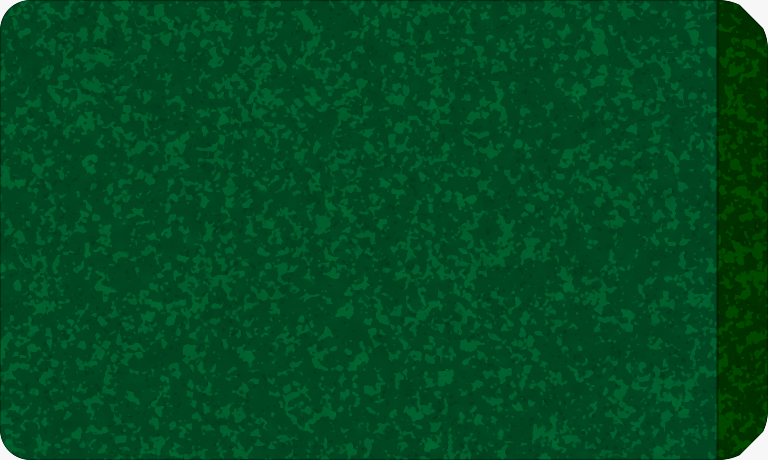
Write a Shadertoy shader that draws this texture.

```glsl
#define GRAIN_CELLS 72.0
#define GRAIN_LEVEL 0.26
#define GRAIN_SOFTNESS 0.18
#define SEAM_INSET 0.110
#define LEFT_RADIUS 0.066
#define RIGHT_RADIUS 0.108
#define CHAMFER 0.072
#define BODY_DARK vec3(0.0, 0.274, 0.128)
#define BODY_LIGHT vec3(0.0, 0.378, 0.178)
#define STRIP_DARK vec3(0.0, 0.190, 0.0)
#define STRIP_LIGHT vec3(0.0, 0.290, 0.0)
#define PAPER vec3(0.97)

vec3 hash3(vec2 cell) {
    vec3 q = fract(cell.xyx * vec3(0.1031, 0.1030, 0.0973));
    q += dot(q, q.yxz + 33.33);
    return fract((q.xxy + q.yzz) * q.zyx);
}

// Cellular noise: one signed, jittered bump per cell
float bumpNoise(vec2 p) {
    vec2 cell = floor(p);
    float sum = 0.0;
    for (int y = -1; y <= 1; y++) {
        for (int x = -1; x <= 1; x++) {
            vec2 neighbour = cell + vec2(x, y);
            vec3 rnd = hash3(neighbour + 71.0);
            vec2 offset = p - neighbour - rnd.xy;
            float falloff = max(1.0 - dot(offset, offset), 0.0);
            sum += (2.0 * rnd.z - 1.0) * falloff * falloff * falloff;
        }
    }
    return sum;
}

// Signed distance to the panel, negative inside
float panelDistance(vec2 p, vec2 size) {
    vec2 centred = p - 0.5 * size;
    float radius = centred.x < 0.0 ? LEFT_RADIUS : RIGHT_RADIUS;
    vec2 q = abs(centred) - 0.5 * size + radius;
    float box = length(max(q, 0.0)) + min(max(q.x, q.y), 0.0) - radius;
    float cut = (centred.x + abs(centred.y) - 0.5 * (size.x + size.y) + CHAMFER) * 0.7071;
    return max(box, cut);
}

void mainImage(out vec4 fragColor, in vec2 fragCoord) {
    float pixel = 1.0 / iResolution.y;
    vec2 p = fragCoord * pixel;
    vec2 size = vec2(iResolution.x * pixel, 1.0);

    // Main panel and side strip
    float seam = p.x - (size.x - SEAM_INSET);
    float strip = smoothstep(-0.5 * pixel, 0.5 * pixel, seam);

    // Warped, branching blotches with ragged rims
    vec2 g = p * GRAIN_CELLS;
    vec2 warp = vec2(bumpNoise(g * 1.1 + 31.7), bumpNoise(g * 1.1 + 63.2));
    float field = bumpNoise(g + 0.55 * warp);
    field += 0.48 * bumpNoise(g * 1.9 + 17.3);
    field += 0.12 * bumpNoise(p * 9.0 + 5.1) + 0.12 * strip;
    float grain = smoothstep(GRAIN_LEVEL - GRAIN_SOFTNESS, GRAIN_LEVEL + GRAIN_SOFTNESS, field);
    vec3 body = mix(BODY_DARK, BODY_LIGHT, grain);
    vec3 side = mix(STRIP_DARK, STRIP_LIGHT, grain);
    vec3 color = mix(body, side, strip);

    // Faint mottling and tiny dark flecks
    color *= 1.0 + 0.06 * bumpNoise(p * 36.0 + 41.7);
    float fleck = smoothstep(0.4, 0.9, bumpNoise(p * 115.0 + 93.1));
    color *= 1.0 - 0.12 * fleck * (1.0 - grain);

    // Dark seam and rim
    float edge = panelDistance(p, size);
    float seamShade = 1.0 - smoothstep(0.0005, 0.0045, abs(seam));
    float rimShade = smoothstep(-0.004, 0.0, edge);
    color *= 1.0 - 0.38 * max(seamShade, rimShade);

    float outside = smoothstep(-0.5 * pixel, 0.5 * pixel, edge);
    fragColor = vec4(mix(color, PAPER, outside), 1.0);
}
```
